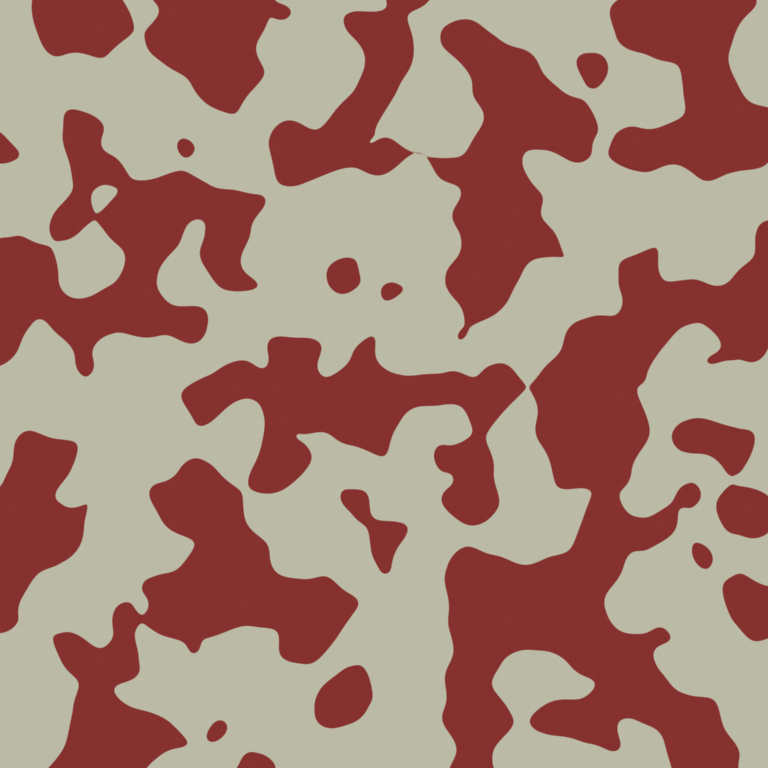
Give the GLSL for this pattern, as a WebGL 1 fragment shader.

```glsl
precision highp float;
// Irregular two-tone camouflage: dark red blotches on a pale grey-green ground.
// Two octaves of gradient noise are cut at a threshold; the field is divided
// by its slope so that every outline is smoothed over about one pixel.

uniform vec2 u_resolution;

// Pseudo-random unit vector for a lattice point.
vec2 latticeGradient(vec2 cell) {
  vec3 p = fract(vec3(cell.xyx) * vec3(0.1031, 0.1030, 0.0973));
  p += dot(p, p.yzx + 33.33);
  float angle = 6.2831853 * fract((p.x + p.y) * p.z);
  return vec2(cos(angle), sin(angle));
}

float gradientNoise(vec2 p) {
  vec2 cell = floor(p);
  vec2 f = p - cell;
  vec2 blend = f * f * f * (f * (f * 6.0 - 15.0) + 10.0);
  float a = dot(latticeGradient(cell), f);
  float b = dot(latticeGradient(cell + vec2(1.0, 0.0)), f - vec2(1.0, 0.0));
  float c = dot(latticeGradient(cell + vec2(0.0, 1.0)), f - vec2(0.0, 1.0));
  float d = dot(latticeGradient(cell + 1.0), f - 1.0);
  return mix(mix(a, b, blend.x), mix(c, d, blend.x), blend.y);
}

// Broad blotches plus rounded lobes; positive inside the red.
float blotchField(vec2 uv) {
  vec2 p = uv * 8.0 + vec2(17.3, 41.7);
  float blotches = gradientNoise(p);
  float lobes = gradientNoise(p * 2.0 + vec2(23.1, 9.4));
  return blotches + 0.52 * lobes - 0.04;
}

void main() {
  float pixel = 1.0 / min(u_resolution.x, u_resolution.y);
  vec2 uv = gl_FragCoord.xy * pixel;

  // Approximate distance to the outline, in canvas units.
  float field = blotchField(uv);
  vec2 slope = vec2(blotchField(uv + vec2(pixel, 0.0)),
                    blotchField(uv + vec2(0.0, pixel))) - field;
  float edgeDistance = field * pixel / max(length(slope), 0.00001);
  float inside = smoothstep(-pixel, pixel, edgeDistance);

  vec3 ground = vec3(0.73, 0.73, 0.65);
  vec3 red = vec3(0.523, 0.192, 0.182);
  vec3 colour = mix(ground, red, inside);

  // Barely visible tonal grain.
  colour += 0.007 * gradientNoise(uv * 90.0);
  gl_FragColor = vec4(colour, 1.0);
}
```
